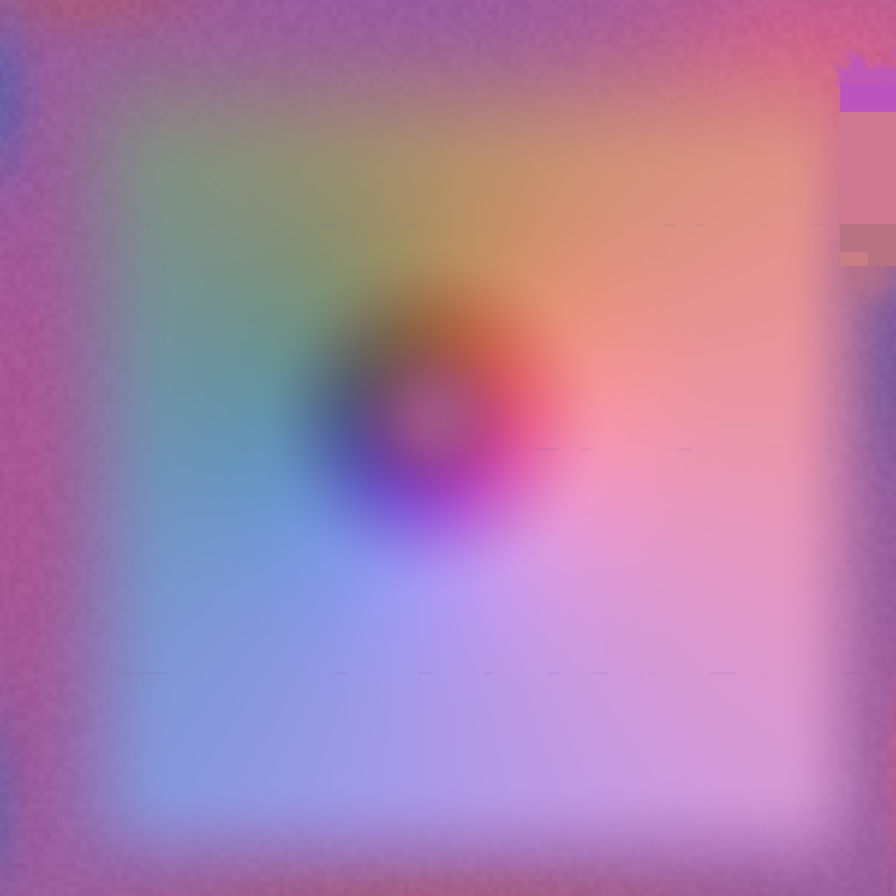
Give the GLSL for this background, as a WebGL 1 fragment shader.

```glsl
precision highp float;
// A soft hue wheel around a dark plum core, with a blurred violet frame and flat blocks at the right.

uniform vec2 u_resolution;

// Hue wheel
const vec2 WHEEL_CENTER = vec2(0.484, 0.531);
const vec3 WHEEL_MEAN = vec3(0.675, 0.580, 0.667);
const vec3 WHEEL_ACROSS = vec3(0.290, 0.004, -0.012);
const vec3 WHEEL_UP = vec3(0.008, -0.024, -0.290);
const vec3 CORE_COLOR = vec3(0.580, 0.280, 0.500);
const vec3 CORE_GLOW = vec3(0.050, 0.055, 0.030);

// Frame
const vec3 FRAME_VIOLET = vec3(0.600, 0.360, 0.620);
const vec3 FRAME_ROSE = vec3(0.660, 0.335, 0.580);
const vec3 FRAME_BLUE = vec3(0.430, 0.370, 0.650);
const vec3 FRAME_PINK = vec3(0.815, 0.375, 0.550);
const vec3 FRAME_DUSK = vec3(0.500, 0.350, 0.610);
const vec3 FRAME_RED = vec3(0.640, 0.350, 0.500);
const float GRAIN = 0.035;
const float GRAIN_SCALE = 150.0;

// Blocks at the right edge
const float BLOCK_LEFT = 0.9375;
const vec3 BLOCK_MAGENTA = vec3(0.735, 0.335, 0.740);
const vec3 BLOCK_ROSE = vec3(0.812, 0.470, 0.570);
const vec3 BLOCK_BROWN = vec3(0.720, 0.450, 0.510);
const vec3 BLOCK_TAN = vec3(0.780, 0.490, 0.510);

// Faint dashes
const float DASH_SPACING = 0.25;
const float DASH_STRENGTH = 0.16;

float hash(vec2 p) {
    vec3 q = fract(vec3(p.xyx) * 0.1031);
    q += dot(q, q.yzx + 33.33);
    return fract((q.x + q.y) * q.z);
}

float noise(vec2 p) {
    vec2 cell = floor(p);
    vec2 f = fract(p);
    f = f * f * (3.0 - 2.0 * f);
    return mix(mix(hash(cell), hash(cell + vec2(1.0, 0.0)), f.x),
               mix(hash(cell + vec2(0.0, 1.0)), hash(cell + 1.0), f.x), f.y);
}

// Gaussian weight of an elliptical spot
float spot(vec2 uv, vec2 center, vec2 size) {
    vec2 d = (uv - center) / size;
    return exp(-dot(d, d));
}

// Antialiased box between two corners
float box(vec2 uv, vec2 low, vec2 high) {
    vec2 soft = 0.75 / u_resolution;
    vec2 inside = smoothstep(low - soft, low + soft, uv)
                * (1.0 - smoothstep(high - soft, high + soft, uv));
    return inside.x * inside.y;
}

vec3 hueWheel(vec2 uv) {
    vec2 d = uv - WHEEL_CENTER;
    float r = length(d);
    vec2 dir = d / max(r, 0.0001);
    float strength = smoothstep(0.0, 0.115, r) * mix(1.0, 0.82, smoothstep(0.14, 0.35, r));
    vec3 up = WHEEL_UP + vec3(0.0, 0.14 * exp(-r * r / 0.01), 0.0);
    vec3 color = mix(CORE_COLOR, WHEEL_MEAN, smoothstep(0.05, 0.2, r));
    color += CORE_GLOW * exp(-r * r / 0.002);
    return color + strength * (WHEEL_ACROSS * dir.x + up * dir.y);
}

vec3 frameColor(vec2 uv) {
    vec3 color = FRAME_VIOLET;
    color = mix(color, FRAME_ROSE, spot(uv, vec2(0.02, 0.48), vec2(0.15, 0.3)));
    color = mix(color, FRAME_RED, spot(uv, vec2(0.1, 1.0), vec2(0.12, 0.04)));
    color = mix(color, FRAME_BLUE, spot(uv, vec2(0.0, 0.89), vec2(0.035, 0.09)));
    color = mix(color, FRAME_BLUE, 0.7 * spot(uv, vec2(0.0, 0.1), vec2(0.025, 0.1)));
    color = mix(color, FRAME_PINK, spot(uv, vec2(0.92, 0.91), vec2(0.24, 0.17)));
    color = mix(color, FRAME_DUSK, spot(uv, vec2(1.0, 0.6), vec2(0.08, 0.14)));
    color = mix(color, FRAME_RED, spot(uv, vec2(0.5, 0.0), vec2(0.28, 0.04)));
    return mix(color, FRAME_PINK, 0.55 * spot(uv, vec2(1.01, 0.14), vec2(0.025, 0.12)));
}

vec3 addBlocks(vec3 color, vec2 uv) {
    color = mix(color, BLOCK_BROWN, 0.7 * spot(uv, vec2(0.97, 0.695), vec2(0.035, 0.03)));
    float ragged = 0.025 * (noise(uv * 70.0) - 0.5);
    float cap = smoothstep(0.925, 0.945, uv.x + ragged)
              * smoothstep(0.90, 0.912, uv.y) * (1.0 - smoothstep(0.92, 0.945, uv.y + ragged));
    color = mix(color, BLOCK_MAGENTA, 0.85 * cap);
    color = mix(color, BLOCK_MAGENTA, box(uv, vec2(BLOCK_LEFT, 0.875), vec2(1.1, 0.908)));
    color = mix(color, BLOCK_ROSE, box(uv, vec2(BLOCK_LEFT, 0.75), vec2(1.1, 0.875)));
    color = mix(color, BLOCK_BROWN, box(uv, vec2(BLOCK_LEFT, 0.7188), vec2(1.1, 0.75)));
    color = mix(color, BLOCK_TAN, box(uv, vec2(BLOCK_LEFT, 0.7031), vec2(0.9688, 0.7188)));
    return mix(color, BLOCK_BROWN, box(uv, vec2(0.9688, 0.7031), vec2(1.1, 0.7188)));
}

float dashes(vec2 uv) {
    float row = floor(uv.y / DASH_SPACING + 0.5);
    float line = 1.0 - smoothstep(0.0004, 0.0018, abs(uv.y + 0.0015 - row * DASH_SPACING));
    float pieces = smoothstep(0.72, 0.8, noise(vec2(uv.x * 55.0, row * 17.0)));
    return line * pieces * step(0.5, row) * step(row, 3.5);
}

void main() {
    vec2 uv = gl_FragCoord.xy / u_resolution;
    vec2 nearEdge = smoothstep(vec2(0.02, -0.02), vec2(0.2, 0.13), uv);
    vec2 farEdge = smoothstep(vec2(-0.01, 0.0), vec2(0.13, 0.2), 1.0 - uv);
    float interior = nearEdge.x * nearEdge.y * farEdge.x * farEdge.y;

    vec3 color = mix(frameColor(uv), hueWheel(uv), interior);
    color += GRAIN * (1.0 - interior) * (noise(uv * GRAIN_SCALE) - 0.5);
    color = mix(color, FRAME_DUSK, DASH_STRENGTH * dashes(uv));
    gl_FragColor = vec4(addBlocks(color, uv), 1.0);
}
```
